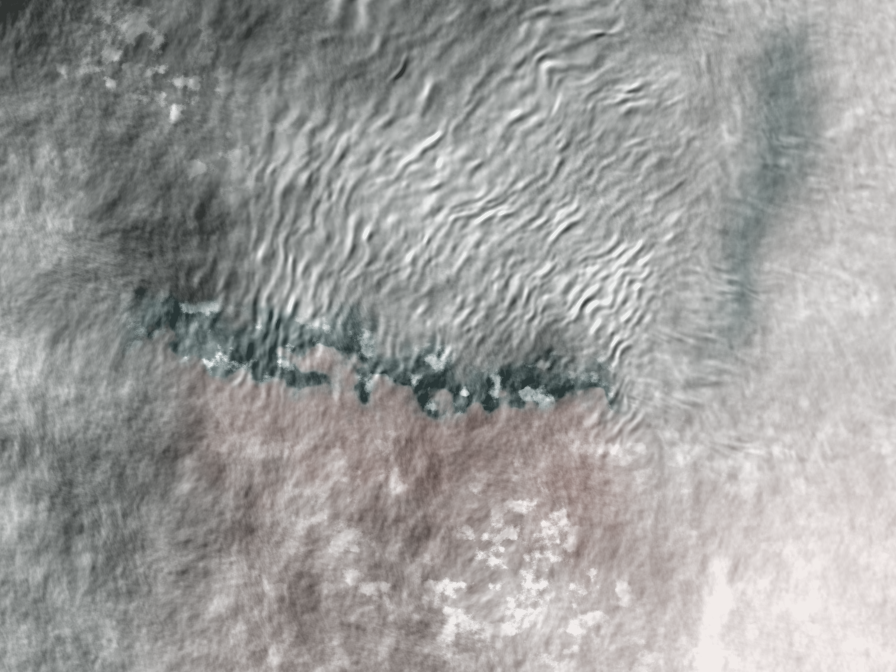
This texture is drawn by a Shadertoy shader. Its source:

```glsl
// Rippled cloud sheets over a dark, ragged coast seen from high above.

float hash(vec2 p) {
    return fract(sin(dot(p, vec2(127.1, 311.7))) * 43758.5453);
}

float noise(vec2 p) {
    vec2 i = floor(p), f = fract(p);
    f = f * f * (3.0 - 2.0 * f);
    return mix(mix(hash(i), hash(i + vec2(1, 0)), f.x),
               mix(hash(i + vec2(0, 1)), hash(i + vec2(1, 1)), f.x), f.y);
}

float fbm(vec2 p) {
    float sum = 0.0, amp = 0.53;
    for (int i = 0; i < 5; i++) {
        sum += amp * noise(p);
        p = mat2(1.6, 1.2, -1.2, 1.6) * p + 7.3;
        amp *= 0.5;
    }
    return sum;
}

// Soft elliptical spot, 1 at its centre.
float spot(vec2 p, vec2 centre, vec2 size) {
    vec2 d = (p - centre) / size;
    return exp(-dot(d, d));
}

// Curved coordinates of the main waves: x runs across the crests, y along them.
vec2 mainWaves(vec2 p) {
    vec2 d = p - vec2(0.45, 0.6);
    return vec2(0.9 * p.x - 0.34 * p.y - 1.1 * d.x * d.y,
                0.34 * p.x + 0.9 * p.y + 0.55 * (d.x * d.x - d.y * d.y));
}

// Height of one wave train: short broken crests with finer ones between.
float crests(vec2 w, vec2 p) {
    w.x += 0.03 * noise(p * 11.0) + 0.012 * noise(p * 31.0);
    float wave = 0.5 + 0.5 * sin(w.x * 270.0 + 5.0 * noise(w * vec2(22, 36)));
    float broken = noise(w * vec2(85, 36));
    return 0.5 * wave * broken + 0.6 * broken + 0.35 * noise(w * vec2(150, 80) + 4.0);
}

// Main waves lean right; a second train falls to the right beyond them.
float ripples(vec2 p) {
    float second = smoothstep(0.9, 1.05, p.x + 0.2 * (noise(p * 6.0) - 0.5));
    vec2 falling = vec2(0.66 * p.x + 0.75 * p.y, 0.66 * p.y - 0.75 * p.x);
    return mix(crests(mainWaves(p), p), crests(falling, p), second);
}

// Height of the lumpy clouds over land.
float lumps(vec2 p) {
    return fbm(p * vec2(32, 27) + 1.2 * noise(p * 9.0));
}

void mainImage(out vec4 fragColor, in vec2 fragCoord) {
    vec2 p = fragCoord / iResolution.y;
    p.x += 0.6667 - 0.5 * iResolution.x / iResolution.y;
    float broad = fbm(p * 4.0 + 3.0);
    float patches = fbm(p * vec2(11, 9) + 11.0);
    vec2 q = p + 0.12 * (vec2(broad, patches) - 0.5);

    // Large areas of light and shade
    float right = smoothstep(0.75, 1.3, q.x - 0.25 * (q.y - 0.4));
    float low = smoothstep(0.5, 0.15, q.y);
    float light = 0.55 + 0.17 * right + 0.05 * low + 0.05 * low * right;
    light += 0.28 * (broad - 0.5) * (1.0 - 0.6 * right);
    light += 0.32 * (patches - 0.5) * (1.0 - 0.7 * right);
    light -= 0.24 * spot(q, vec2(0.0, 1.05), vec2(0.45, 0.2));
    light -= 0.16 * spot(q, vec2(0.26, 0.6), vec2(0.16, 0.11));
    light -= 0.1 * spot(q, vec2(0.62, 0.95), vec2(0.25, 0.1));
    light -= 0.09 * spot(q, vec2(0.1, 0.15), vec2(0.16, 0.2));
    light += 0.11 * spot(q, vec2(0.92, 0.62), vec2(0.15, 0.1));
    light += 0.08 * spot(q, vec2(0.02, 0.4), vec2(0.1, 0.3));

    // Dark channel on the right and dark water above the coast
    float channel = exp(-pow((q.x - 1.08 - 0.29 * (q.y - 0.5)) / 0.05, 2.0))
                  * smoothstep(0.38, 0.6, q.y) * smoothstep(1.05, 0.85, q.y);
    float offshore = p.y - 0.53 + 0.168 * p.x
                   + 0.12 * (fbm(p * 17.0) - 0.5) + 0.04 * (noise(p * 48.0) - 0.5);
    float water = smoothstep(-0.008, 0.01, offshore) * smoothstep(0.1, 0.015, offshore)
                * smoothstep(0.15, 0.26, p.x) * smoothstep(0.95, 0.88, p.x);
    light -= 0.18 * channel + 0.23 * water * smoothstep(0.25, 0.5, noise(p * 13.0) + 0.3 * p.x);

    // Relief of waves and lumps, lit from the upper left
    vec2 toLight = vec2(-0.0045, 0.004);
    float waveSlope = ripples(p) - ripples(p + toLight);
    float lumpSlope = lumps(p) - lumps(p + toLight);
    float waveZone = smoothstep(0.36, 0.48, q.y + 0.35 * max(q.x - 0.75, 0.0))
                   * smoothstep(0.1, 0.45, q.x) * (1.0 - 0.5 * right);
    waveZone *= 0.5 + 0.8 * smoothstep(0.35, 0.65, patches);
    float lumpZone = (1.0 - 0.6 * waveZone) * (1.0 - 0.65 * right);
    light += 0.38 * waveSlope * waveZone + (0.75 + 0.6 * water) * lumpSlope * lumpZone;

    // Bright cloud flecks, the thin plume and fine hazy streaks
    float flecks = smoothstep(0.5, 0.72, fbm(p * vec2(42, 48) + 5.0));
    float fleckZone = 0.1 + 0.9 * water
                    + 0.6 * spot(p, vec2(0.72, 0.17), vec2(0.25, 0.2)) * smoothstep(0.4, 0.6, patches)
                    + 0.7 * spot(p, vec2(0.16, 0.85), vec2(0.2, 0.14)) * smoothstep(0.4, 0.6, patches);
    light += 0.38 * flecks * fleckZone;
    float plumeX = 1.065 + 0.1 * (p.y - 0.1) + 0.03 * (fbm(p * 22.0) - 0.5);
    light += 0.12 * smoothstep(0.024, 0.006, abs(p.x - plumeX)) * smoothstep(0.21, 0.15, p.y);
    vec2 streak = vec2(p.x + 0.5 * p.y * right, p.y - 0.5 * p.x * right);
    light += 0.07 * (fbm(streak * vec2(50, 12)) - 0.5);
    light += 0.04 * (noise(p * vec2(210, 150)) - 0.5);

    // Teal shadows, warm land and haze, nearly white cloud tops
    light = clamp(0.585 + 1.1 * (light - 0.57), 0.2, 0.93);
    float warm = 0.35 + 0.45 * low * smoothstep(0.1, 0.4, q.x) + 0.3 * right;
    float land = smoothstep(0.0, -0.03, offshore) * smoothstep(-0.3, -0.03, offshore)
               * smoothstep(0.2, 0.35, p.x) * smoothstep(1.0, 0.85, p.x);
    warm = clamp(warm + 0.5 * land - 0.6 * water - 0.4 * channel, 0.0, 1.2);
    vec3 tint = mix(vec3(-0.03, 0.013, 0.012), vec3(0.035, -0.009, -0.02), warm);
    vec3 color = vec3(light) + tint * (1.2 - 0.7 * smoothstep(0.5, 0.9, light));
    fragColor = vec4(color, 1.0);
}
```
